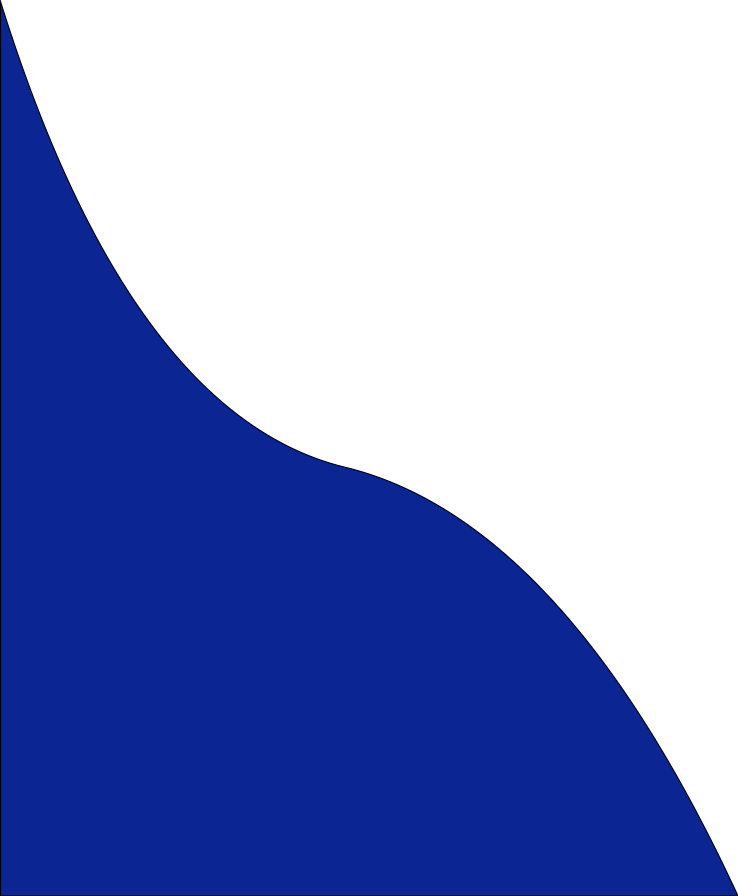
Write a Shadertoy shader that draws this background.

```glsl
// A flat blue hill sweeping down from the upper left to the lower right on white.
// Its crest is two quadratic Bezier arcs, solved for height at each x,
// then filled and outlined with a hairline using antialiased coverage.

const vec3 PAPER = vec3(1.0);
const vec3 BLUE = vec3(0.045, 0.150, 0.575);
const vec3 INK = vec3(0.0, 0.0, 0.03);
const float HALF_LINE = 0.00065; // half the outline width, in canvas heights

// Signed distance to the arc a-b-c (x must increase); negative lies below it.
float arcDistance(vec2 p, vec2 a, vec2 b, vec2 c) {
    vec2 linear = 2.0 * (b - a);
    vec2 quadratic = a - 2.0 * b + c;
    float dx = p.x - a.x;
    float root = sqrt(max(linear.x * linear.x + 4.0 * quadratic.x * dx, 0.0));
    float t = 2.0 * dx / (linear.x + root);
    float height = a.y + t * (linear.y + t * quadratic.y);
    vec2 tangent = normalize(linear + 2.0 * t * quadratic);
    return (p.y - height) * tangent.x;
}

// Share of a pixel lying on the negative side of an edge.
float fillCoverage(float d, float pixel) {
    return clamp(0.5 - d / pixel, 0.0, 1.0);
}

// Share of a pixel covered by a line, valid for lines thinner than a pixel.
float lineCoverage(float d, float halfWidth, float pixel) {
    return fillCoverage(d - halfWidth, pixel) - fillCoverage(d + halfWidth, pixel);
}

void mainImage(out vec4 fragColor, in vec2 fragCoord) {
    float pixel = 1.0 / iResolution.y;
    vec2 size = vec2(iResolution.x / iResolution.y, 1.0);
    vec2 p = fragCoord * pixel;

    // Crest: a concave slope joins a convex shoulder
    vec2 start = vec2(0.0, 1.0) * size;
    vec2 hollow = vec2(0.1756, 0.5352) * size;
    vec2 join = vec2(0.470, 0.478) * size;
    vec2 shoulder = vec2(0.7658, 0.4173) * size;
    vec2 end = vec2(1.0, 0.0) * size;
    float crest = p.x < join.x
        ? arcDistance(p, start, hollow, join)
        : arcDistance(p, join, shoulder, end);

    // Fill and hairline outline, including the left and bottom sides
    float fill = fillCoverage(crest, pixel);
    float outline = lineCoverage(crest, HALF_LINE, pixel);
    float sides = max(lineCoverage(p.x - HALF_LINE, HALF_LINE, pixel),
                      lineCoverage(p.y, HALF_LINE, pixel));
    vec3 color = mix(PAPER, BLUE, fill);
    color = mix(color, INK, max(outline, sides * fill));
    fragColor = vec4(color, 1.0);
}
```
